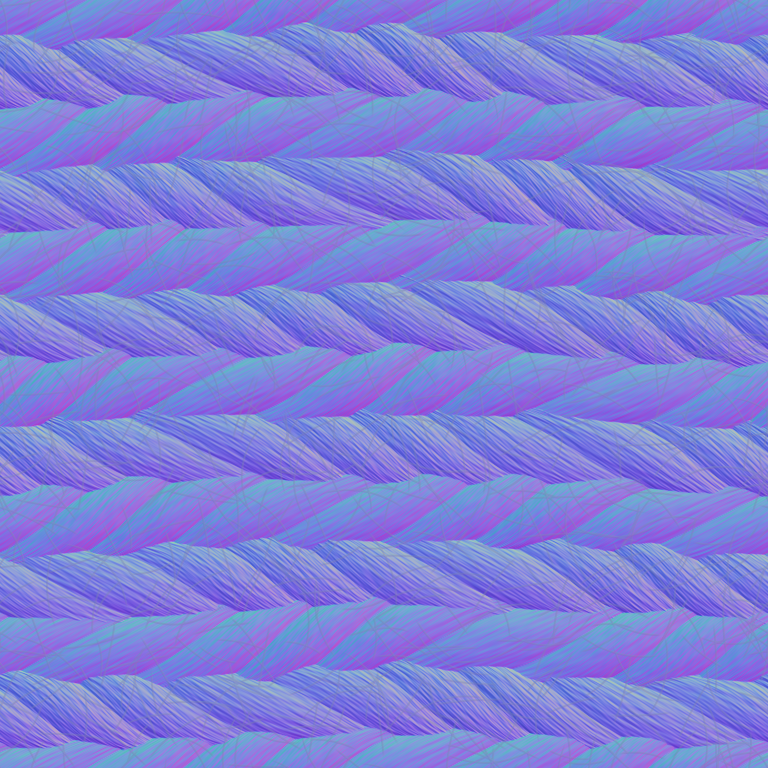
A Shadertoy shader for this texture map:

```glsl
// Tangent-space normal map of twelve stacked ropes whose twist alternates by row.
// Each rope is a rounded height profile carrying helical strands and fine fibres;
// the tallest rope wins, its slope becomes the normal, and stray hairs lie on top.

const float TAU = 6.2831853;
const float ROWS = 12.0;           // ropes down the canvas
const float STRANDS = 8.0;         // strands across each rope
const float ROPE_HEIGHT = 0.075;   // in row units, as are all heights
const float STRAND_HEIGHT = 0.072;
const float HAIR_CELLS = 13.0;
const int HAIR_LAYERS = 5;

vec2 hash2(vec2 p) {
    vec3 a = fract(vec3(p.xyx) * vec3(0.1031, 0.1030, 0.0973));
    a += dot(a, a.yzx + 33.33);
    return fract((a.xx + a.yz) * a.zy);
}

float gradientDot(vec2 cell, vec2 offset) {
    float angle = TAU * hash2(cell).x;
    return dot(vec2(cos(angle), sin(angle)), offset);
}

float gradientNoise(vec2 p) {
    vec2 i = floor(p), f = fract(p);
    vec2 s = f * f * f * (f * (f * 6.0 - 15.0) + 10.0);
    vec2 e = vec2(1.0, 0.0);
    float low = mix(gradientDot(i, f), gradientDot(i + e, f - e), s.x);
    float high = mix(gradientDot(i + e.yx, f - e.yx), gradientDot(i + 1.0, f - 1.0), s.x);
    return mix(low, high, s.y);
}

// Fibres run along the strand: fine across it, long down its length.
float fibres(float across, float along, float seed) {
    float coarse = gradientNoise(vec2(across * 13.0, along * 3.5) + seed);
    float fine = gradientNoise(vec2(across * 23.0 + along * 5.0, along * 7.0) - seed);
    return 0.014 * coarse + 0.008 * fine;
}

// Height of one rope at q, measured in row units.
float ropeHeight(vec2 q, float row) {
    float id = mod(row, ROWS);
    float twist = mod(row, 2.0) < 0.5 ? 1.0 : -1.0;
    float t = TAU * q.x / ROWS;
    vec2 rnd = hash2(vec2(id, 7.0));

    // The rope sags and wanders slowly.
    float drift = 0.1 * cos(t + 2.6 + rnd.x) + 0.05 * sin(2.0 * t + TAU * rnd.y);
    float v = 2.0 * (q.y - row - drift);

    // Unrolling the round surface bends the strands into S curves.
    float turn = asin(clamp(0.75 * v, -0.95, 0.95));
    float along = q.x * STRANDS / ROWS + rnd.x + 0.16 * sin(2.0 * t + TAU * rnd.x);
    float across = along - twist * 0.65 * turn;
    float w = fract(across) - 0.5;
    float strand = mod(floor(across), STRANDS);
    float size = mix(0.8, 1.2, hash2(vec2(strand, id + 31.0)).x);

    float wear = twist < 0.0 ? 1.15 : 0.8;
    return ROPE_HEIGHT * (1.0 - v * v)
         + STRAND_HEIGHT * size * (1.0 - 4.0 * w * w)
         + wear * fibres(across, along, id * 17.0);
}

float height(vec2 q) {
    float nearest = floor(q.y + 0.5);
    float h = -10.0;
    for (float k = -1.0; k <= 1.0; k++) h = max(h, ropeHeight(q, nearest + k));
    return h;
}

// Scattered curved hairs: xy is the sideways tilt, z the coverage.
vec3 hairs(vec2 p, float pixel, float layer) {
    vec2 g = p * HAIR_CELLS + layer * vec2(0.37, 0.61);
    vec2 base = floor(g);
    float aa = pixel * HAIR_CELLS;
    vec3 sum = vec3(0.0);
    for (float j = -1.0; j <= 1.0; j++)
    for (float i = -1.0; i <= 1.0; i++) {
        vec2 cell = base + vec2(i, j);
        vec2 seed = mod(cell, HAIR_CELLS) + layer * 41.0;
        vec2 shape = hash2(seed + 5.3);
        float angle = TAU * shape.x;
        vec2 dir = vec2(cos(angle), sin(angle));
        vec2 side = vec2(-dir.y, dir.x);
        vec2 d = g - cell - hash2(seed);
        float x = dot(d, dir);
        float y = dot(d, side) - (shape.y - 0.5) * x * x;
        float halfLength = mix(0.35, 0.85, shape.y);
        float body = 1.0 - smoothstep(0.004, 0.012 + aa, abs(y));
        body *= 1.0 - smoothstep(0.7 * halfLength, halfLength, abs(x));
        sum += body * vec3(side * clamp(y / (0.012 + aa), -1.0, 1.0), 1.0);
    }
    return sum;
}

void mainImage(out vec4 fragColor, in vec2 fragCoord) {
    vec2 p = fragCoord / iResolution.xy;
    float pixel = 1.0 / iResolution.y;
    vec2 q = p * ROWS + vec2(0.0, 0.05);

    // Central differences, wide enough to soften the creases.
    vec2 e = vec2(max(0.013, 0.6 * pixel * ROWS), 0.0);
    vec2 slope = vec2(height(q + e.xy) - height(q - e.xy),
                      height(q + e.yx) - height(q - e.yx)) / (2.0 * e.x);

    vec3 hair = vec3(0.0);
    for (int k = 0; k < HAIR_LAYERS; k++) hair += hairs(p, pixel, float(k));
    float cover = min(hair.z, 1.0);

    // Encode the normal; hairs tilt it and fade it towards grey.
    vec3 normal = normalize(vec3(-slope * vec2(1.45, 1.0) + 0.2 * hair.xy, 1.0));
    vec3 color = 0.5 + 0.5 * normal * vec3(0.8, 0.8, 0.77);
    color.b -= 0.05 * normal.y;
    color = mix(color, vec3(0.49, 0.51, 0.7), 0.4 * cover);
    fragColor = vec4(color, 1.0);
}
```
